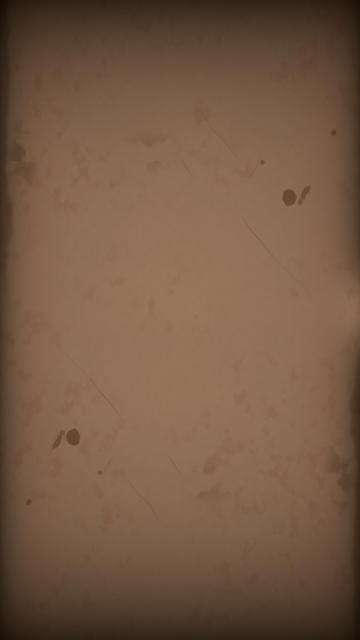
A Shadertoy shader for this texture:

```glsl
#define PAPER_LIGHT 0.605
#define END_SHADE 0.68
#define END_FALLOFF 4.6
#define SIDE_SHADE 0.36
#define HAZE_SHADE 0.17
#define MOTTLE 0.035
#define GRAIN 0.018
#define SPOT_DEPTH 0.25
#define CREASE_DEPTH 0.09
#define PAGE vec2(1.0, 1.7778)
#define PIVOT vec2(0.5035, 0.896)

float hash(vec2 p) {
    vec3 q = fract(vec3(p.xyx) * 0.1031);
    q += dot(q, q.yzx + 33.33);
    return fract((q.x + q.y) * q.z);
}

float noise(vec2 p) {
    vec2 cell = floor(p), f = fract(p);
    f = f * f * (3.0 - 2.0 * f);
    return mix(mix(hash(cell), hash(cell + vec2(1, 0)), f.x),
               mix(hash(cell + vec2(0, 1)), hash(cell + vec2(1, 1)), f.x), f.y);
}

float fbm(vec2 p) {
    float sum = 0.0, amp = 0.5;
    for (int i = 0; i < 5; i++) {
        sum += amp * noise(p);
        p = mat2(1.6, 1.2, -1.2, 1.6) * p + 17.3;
        amp *= 0.5;
    }
    return sum;
}

// Soft ellipse, tilted by an angle in radians
float blot(vec2 p, vec2 center, vec2 radii, float tilt, float soft) {
    p -= center;
    float c = cos(tilt), s = sin(tilt);
    p = vec2(c * p.x + s * p.y, c * p.y - s * p.x);
    return 1.0 - smoothstep(1.0 - soft, 1.0 + soft, length(p / radii));
}

// Thin line that fades towards its ends
float crease(vec2 p, vec2 a, vec2 b) {
    vec2 pa = p - a, ba = b - a;
    float t = clamp(dot(pa, ba) / dot(ba, ba), 0.0, 1.0);
    float d = length(pa - ba * t);
    return exp(-d * d / 0.000007) * (0.35 + 2.6 * t * (1.0 - t));
}

float spots(vec2 p) {
    p += 0.007 * (vec2(noise(p * 65.0), noise(p * 65.0 + 40.0)) - 0.5);
    float m = blot(p, vec2(0.300, 0.333), vec2(0.019, 0.022), 0.0, 0.15);
    m = max(m, 0.8 * blot(p, vec2(0.345, 0.345), vec2(0.008, 0.023), -0.5, 0.3));
    m = max(m, 0.7 * blot(p, vec2(0.330, 0.320), vec2(0.006, 0.009), -0.4, 0.4));
    m = max(m, 0.8 * blot(p, vec2(0.223, 0.431), vec2(0.006), 0.0, 0.4));
    return max(m, 0.8 * blot(p, vec2(0.425, 0.512), vec2(0.006, 0.008), 0.3, 0.4));
}

float creases(vec2 p) {
    p += 0.018 * (vec2(fbm(p * 16.0), fbm(p * 16.0 + 9.0)) - 0.5);
    float m = 0.6 * crease(p, vec2(0.04, 0.58), vec2(0.168, 0.43));
    m += crease(p, vec2(0.165, 0.28), vec2(0.255, 0.17));
    m += 0.5 * crease(p, vec2(0.24, 0.185), vec2(0.37, 0.05));
    m += 0.7 * crease(p, vec2(0.186, 0.373), vec2(0.223, 0.442));
    return m + 0.8 * crease(p, vec2(-0.006, 0.442), vec2(0.04, 0.382));
}

// Ragged stains and the peeling margin
float wear(vec2 p) {
    float rag = smoothstep(0.42, 0.56, fbm(p * 24.0));
    float m = 0.35 * rag * blot(p, vec2(-0.08, 0.46), vec2(0.06, 0.05), 0.0, 0.6);
    m += 0.6 * rag * blot(p, vec2(-0.44, 0.44), vec2(0.035, 0.09), 0.0, 0.5);
    float reach = -0.485 + 0.07 * (fbm(p * vec2(9.0, 7.0)) - 0.4);
    float margin = 1.0 - smoothstep(reach - 0.006, reach + 0.006, p.x);
    return m + 0.6 * margin * smoothstep(0.0, 0.25, p.y);
}

void mainImage(out vec4 fragColor, in vec2 fragCoord) {
    vec2 p = fragCoord / iResolution.xy * PAGE;
    vec2 inset = min(p, PAGE - p);

    // Dark ends, narrow side bands and a pale gap on the right
    float side = SIDE_SHADE * exp(-inset.x * 24.0) + HAZE_SHADE * exp(-inset.x * 5.5);
    vec2 gap = (p - vec2(0.985, 0.92)) / vec2(0.09, 0.11);
    side *= 1.0 - 0.75 * exp(-dot(gap, gap));
    float light = PAPER_LIGHT * (1.0 - side);
    light *= 1.0 - END_SHADE * exp(-inset.y * END_FALLOFF);

    // Cloudy paper, fine grain and small reddish flecks
    float cloud = fbm(p * 6.0) - 0.48;
    float grain = fbm(p * vec2(95.0, 80.0)) - 0.48;
    float fleck = smoothstep(0.52, 0.72, fbm(p * vec2(38.0, 30.0) + 5.0));
    fleck *= smoothstep(0.35, 0.65, noise(p * 7.0 + 3.0));
    light *= 1.0 + MOTTLE * cloud + GRAIN * 2.0 * grain;

    // Marks repeat after a half turn about the pivot
    float spot = 0.0, fold = 0.0, worn = 0.0;
    for (int i = 0; i < 2; i++) {
        vec2 q = (p - PIVOT) * (i == 0 ? 1.0 : -1.0);
        spot = max(spot, spots(q));
        fold += creases(q);
        worn += wear(q);
    }
    light *= 1.0 - CREASE_DEPTH * fold;

    // Brown ramp, with warmer stains
    vec3 color = light * vec3(1.0, 0.805, 0.667) - vec3(0.0, 0.017, 0.037);
    color *= 1.0 - fleck * vec3(0.02, 0.07, 0.09);
    color *= 1.0 - worn * vec3(0.22, 0.27, 0.32);
    color *= 1.0 - spot * SPOT_DEPTH * vec3(1.0, 1.25, 1.6);
    float blush = smoothstep(0.03, 0.08, inset.x) * (1.0 - smoothstep(0.08, 0.22, inset.x));
    color *= 1.0 + blush * vec3(0.02, -0.015, -0.015);
    fragColor = vec4(max(color, 0.0), 1.0);
}
```
